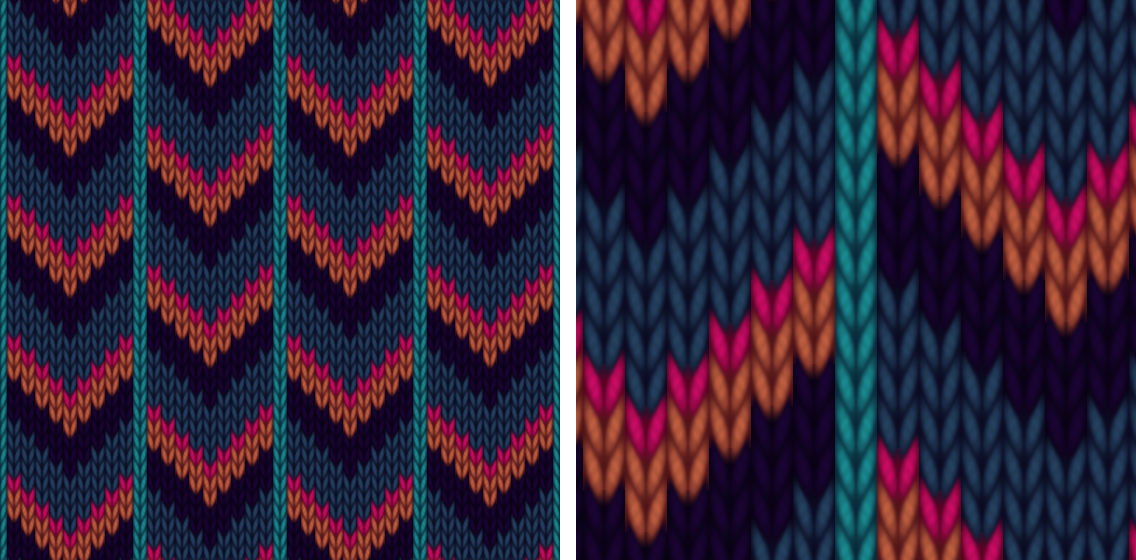
Left: the whole. Right: its middle third, enlarged.
A WebGL 2 fragment shader for this pattern:

```glsl
#version 300 es
precision highp float;

uniform vec2 u_resolution;
out vec4 fragColor;

// Yarn colour of the stitch at a given column and row of the knit grid
vec3 yarnColor(float column, float row) {
    float inBand = mod(column, 10.0);
    if (inBand < 0.5) return vec3(0.09, 0.50, 0.52);       // teal rib

    // Chevron: five columns to the tip, half a repeat lower in every other band
    float shift = 5.0 * mod(floor(column / 10.0), 2.0);
    float stripe = mod(row + abs(inBand - 5.0) + shift - 8.0, 10.0);
    if (stripe < 0.5) return vec3(0.73, 0.04, 0.36);       // magenta
    if (stripe < 2.5) return vec3(0.69, 0.34, 0.23);       // rust
    if (stripe < 5.5) return vec3(0.095, 0.015, 0.185);    // violet
    return vec3(0.13, 0.235, 0.345);                       // slate blue
}

// Deep, saturated shade seen between the yarns
vec3 shadeOf(vec3 yarn) {
    return yarn * yarn * 0.6 + vec3(0.03, 0.008, 0.06);
}

// One V of two slanted legs: x = radial position (1 at the rim),
// y = position across the leg, z = position along it
vec3 stitchLeg(vec2 p) {
    vec2 q = vec2(abs(p.x) - 0.25, p.y);
    vec2 axis = normalize(vec2(0.3, 1.25));
    float across = dot(q, vec2(axis.y, -axis.x)) / 0.195;
    float along = dot(q, axis) / 0.74;
    return vec3(length(vec2(across, along)), across, along);
}

void main() {
    vec2 uv = gl_FragCoord.xy / u_resolution;
    vec2 grid = vec2(uv.x, 1.0 - uv.y) * 40.0;
    float column = floor(grid.x + 0.5);
    float row = floor(grid.y);
    float edge = max(0.3, 200.0 / min(u_resolution.x, u_resolution.y));

    vec3 color = shadeOf(yarnColor(column, row));

    // Layer neighbouring rows from the bottom up, so each tip covers the V below
    for (int k = 1; k >= -1; k--) {
        float r = row + float(k);
        vec3 leg = stitchLeg(vec2(grid.x - column, r + 0.5 - grid.y));
        vec3 yarn = yarnColor(column, r);

        // Rounded yarn with a soft highlight and a faint twist
        float light = 1.0 - smoothstep(0.2, 1.1, leg.x);
        float twist = 0.04 * sin(leg.z * 15.0 + leg.y * 3.0);
        vec3 lit = mix(shadeOf(yarn), yarn * (1.04 + twist), 0.25 + 0.75 * light);

        color = mix(color, lit, 1.0 - smoothstep(1.0 - edge, 1.0 + edge, leg.x));
    }

    fragColor = vec4(color, 1.0);
}
```
